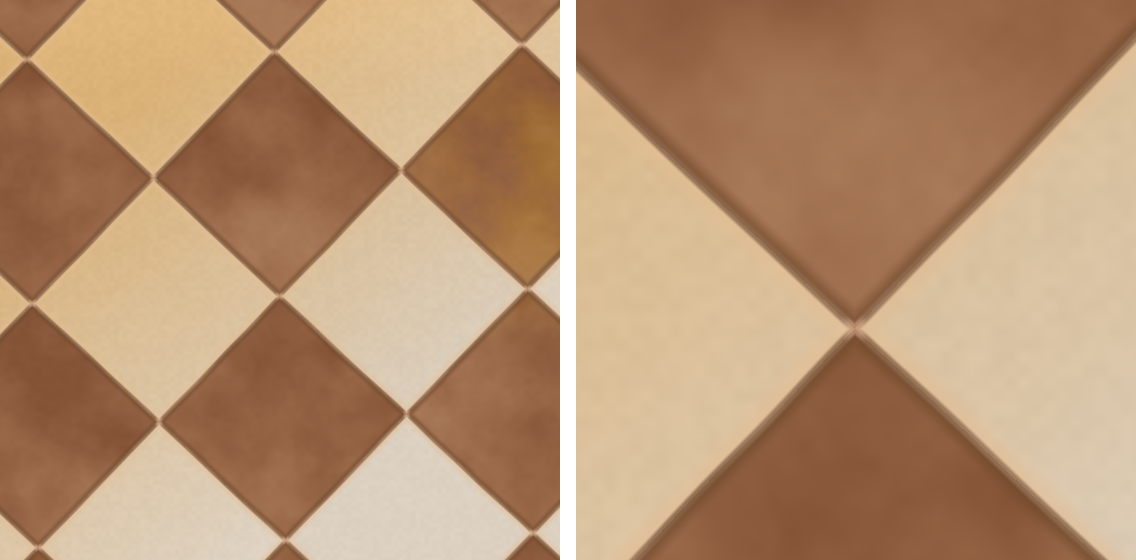
Left, the full canvas; right, a detail of the centre.
Write a Shadertoy shader that draws this pattern.

```glsl
// Checkerboard floor of cream and brown clay tiles laid on the diagonal.
// A slightly skewed lattice gives tile cells; value noise mottles the clay,
// and distance to the cell border draws the soft joints and worn rims.

float hash(vec2 p) {
    return fract(sin(dot(p, vec2(127.1, 311.7))) * 43758.5453);
}

float valueNoise(vec2 p) {
    vec2 i = floor(p), f = fract(p);
    f = f * f * (3.0 - 2.0 * f);
    return mix(mix(hash(i), hash(i + vec2(1, 0)), f.x),
               mix(hash(i + vec2(0, 1)), hash(i + vec2(1, 1)), f.x), f.y);
}

float fbm(vec2 p) {
    float sum = 0.0, amplitude = 0.5;
    for (int i = 0; i < 4; i++) {
        sum += amplitude * valueNoise(p);
        p = mat2(1.6, 1.2, -1.2, 1.6) * p + 7.3;
        amplitude *= 0.5;
    }
    return sum / 0.9375;
}

// Cream glaze: golden at the upper left, fading to pale at the lower right
vec3 creamTile(vec2 p, vec2 cell) {
    float fade = 0.75 * (p.x - 0.27) + 0.86 - p.y;
    fade += 0.08 * (fbm(p * 9.0) - 0.5);
    vec3 color = mix(vec3(0.85, 0.69, 0.46), vec3(0.87, 0.825, 0.765), clamp(fade, 0.0, 1.0));
    color += 0.025 * smoothstep(0.82, 1.0, p.y);
    color += 0.015 * (hash(cell) - 0.5);
    return color + 0.022 * (valueNoise(p * 130.0) - 0.5);
}

// Brown clay: cloudy blotches, lighter towards the lower corner of each tile
vec3 brownTile(vec2 p, vec2 cell, vec2 local) {
    float cloud = fbm(p * 9.0 + 17.0 * hash(cell));
    float shade = 0.5 + 1.3 * (cloud - 0.5) + 0.3 * (local.y - local.x);
    shade += 0.25 * (hash(cell + 3.7) - 0.5) - 0.3 * smoothstep(0.35, 0.0, p.x);
    vec3 color = mix(vec3(0.52, 0.325, 0.21), vec3(0.66, 0.475, 0.345), clamp(shade, 0.0, 1.0));
    // Ochre stain near the upper right
    float stain = smoothstep(0.35, 0.05, distance(p, vec2(0.98, 0.68)));
    color += vec3(0.01, 0.0, -0.09) * stain * smoothstep(0.3, 0.65, cloud);
    return color + 0.012 * (valueNoise(p * 100.0) - 0.5);
}

void mainImage(out vec4 fragColor, in vec2 fragCoord) {
    vec2 p = fragCoord / iResolution.y;
    float pixel = 1.0 / iResolution.y;

    // Tile diagonals span the lattice; joints lie on integer grid lines
    mat2 diagonals = mat2(0.442, 0.013, -0.0098, 0.436);
    vec2 d = inverse(diagonals) * (p - vec2(0.5, 0.471));
    vec2 grid = vec2(d.x + d.y, d.x - d.y);
    grid += 0.006 * (vec2(valueNoise(p * 14.0), valueNoise(p * 14.0 + 40.0)) - 0.5);
    vec2 cell = floor(grid);
    vec2 local = fract(grid);
    bool cream = mod(cell.x + cell.y, 2.0) < 0.5;

    // Border distances in canvas units (tile side is 0.31)
    vec2 border = 0.31 * min(local, 1.0 - local);
    float edge = min(border.x, border.y);
    float corner = length(border);

    vec3 color;
    if (cream) {
        color = creamTile(p, cell);
        // Warm rim
        color = mix(color, vec3(0.90, 0.74, 0.57), 0.5 * smoothstep(0.016, 0.003, edge));
    } else {
        color = brownTile(p, cell, local);
        // Shadowed rim
        color = mix(color, vec3(0.43, 0.28, 0.16), 0.6 * smoothstep(0.012, 0.002, edge));
    }

    // Joint, with paler mortar where four tiles meet
    vec3 mortar = mix(vec3(0.56, 0.42, 0.31), vec3(0.75, 0.58, 0.46), smoothstep(0.011, 0.003, corner));
    mortar += 0.08 * (valueNoise(p * 22.0) - 0.5);
    float joint = 1.0 - smoothstep(0.001, 0.0032 + pixel, edge);
    color = mix(color, mortar, 0.85 * joint);

    fragColor = vec4(color, 1.0);
}
```
